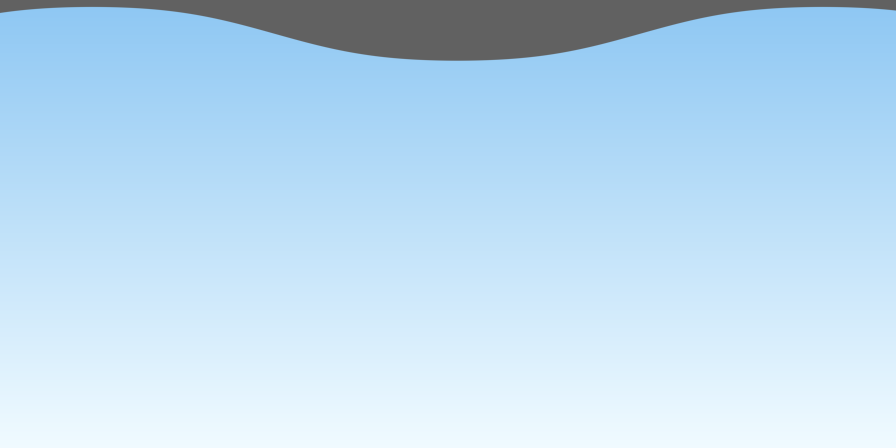
This background is drawn by a Shadertoy shader. Its source:

```glsl
const vec3 SKY_TOP = vec3(0.552, 0.778, 0.950);
const vec3 SKY_BOTTOM = vec3(0.942, 0.982, 1.000);
const vec3 BACKDROP = vec3(0.38);

const float TAU = 6.283185;
const float WAVE_MEAN = 0.9245;      // fraction of canvas height
const float WAVE_AMPLITUDE = 0.060;  // fraction of canvas height
const float WAVE_PERIOD = 0.815;     // fraction of canvas width
const float CREST_X = 0.103;         // fraction of canvas width
const float CREST_FLATTEN = 0.05;    // third harmonic, broadens the crests

// Height of the wavy upper edge of the sky
float waveHeight(float x) {
    float phase = TAU * (x - CREST_X) / WAVE_PERIOD;
    float wave = cos(phase) - CREST_FLATTEN * cos(3.0 * phase);
    return WAVE_MEAN + WAVE_AMPLITUDE * wave / (1.0 - CREST_FLATTEN);
}

void mainImage(out vec4 fragColor, in vec2 fragCoord) {
    vec2 uv = fragCoord / iResolution.xy;

    // Vertical sky gradient
    vec3 sky = mix(SKY_BOTTOM, SKY_TOP, uv.y);

    // Backdrop above the wave, with a one-pixel smooth edge
    float above = uv.y - waveHeight(uv.x);
    float softness = 0.75 / iResolution.y;
    vec3 color = mix(sky, BACKDROP, smoothstep(-softness, softness, above));

    fragColor = vec4(color, 1.0);
}
```
